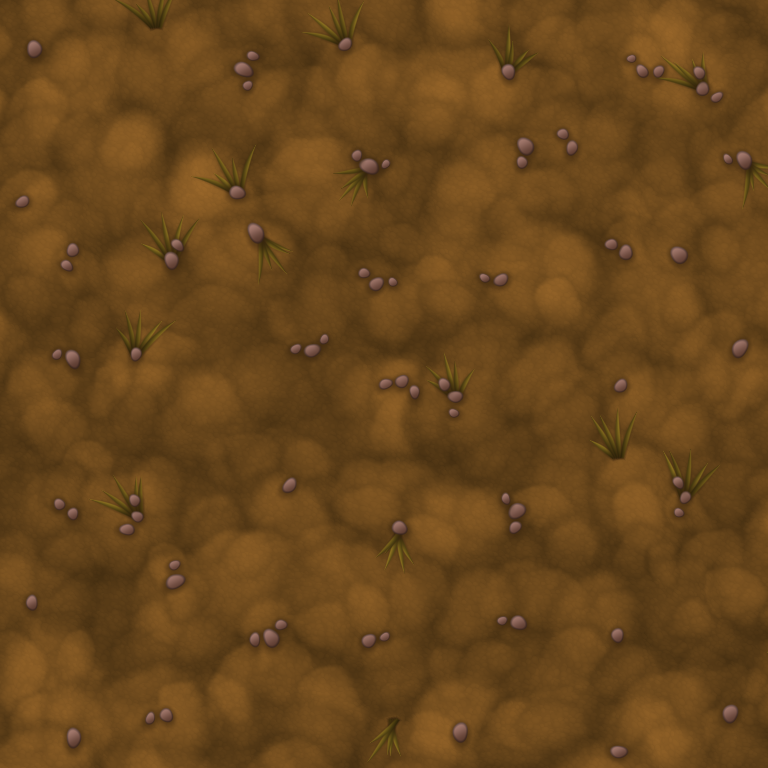
Write a Shadertoy shader that draws this texture.

```glsl
const vec3 SOIL_DARK = vec3(0.265, 0.178, 0.064);
const vec3 SOIL_LIGHT = vec3(0.590, 0.395, 0.160);
const vec3 OCHRE = vec3(0.640, 0.400, 0.130);
const vec3 CREVICE = vec3(0.220, 0.140, 0.050);
const vec3 PEBBLE_SHADE = vec3(0.370, 0.240, 0.200);
const vec3 PEBBLE_LIGHT = vec3(0.680, 0.510, 0.470);
const vec3 BLADE_ROOT = vec3(0.230, 0.180, 0.040);
const vec3 BLADE_TIP = vec3(0.520, 0.430, 0.120);
const float BIG_LUMPS = 7.5;      // lumps across the canvas
const float SMALL_LUMPS = 13.0;
const float MOTTLE = 36.0;
const float GRAIN = 120.0;
const float LUMP_MEAN = 0.42;     // average lump tone
const float CLUSTERS = 7.0;       // pebble clusters across the canvas
const float CLUSTER_CHANCE = 0.90;
const float TUFT_CHANCE = 0.36;
const float PEBBLE_SIZE = 0.074;  // in cluster cells
const float BLADE_LENGTH = 0.47;
const float BLADE_WIDTH = 0.034;
const float SOFTNESS = 0.0012;

vec3 hash3(vec2 p) {
    vec3 q = fract(p.xyx * vec3(0.1031, 0.1030, 0.0973));
    q += dot(q, q.yxz + 33.33);
    return fract((q.xxy + q.yzz) * q.zyx);
}

mat2 rotation(float a) {
    return mat2(cos(a), sin(a), -sin(a), cos(a));
}

vec2 sineWarp(vec2 p) {
    vec2 w = vec2(0.0);
    float amplitude = 1.0;
    for (int i = 0; i < 4; i++) {
        w += amplitude * sin(p.yx + vec2(1.3, 4.1) * float(i + 1));
        p = rotation(0.9) * p * 1.9 + w;
        amplitude *= 0.55;
    }
    return w;
}

// Cellular layer of overlapping oval lumps, each shading what lies behind it
float lumps(vec2 p) {
    vec2 cell = floor(p);
    float tone = 0.30;
    for (int y = 1; y >= -1; y--)
    for (int x = -1; x <= 1; x++) {
        vec2 id = cell + vec2(x, y);
        vec3 h = hash3(id + 17.0);
        vec3 k = hash3(id + 63.0);
        vec2 d = p - id - mix(vec2(0.1), vec2(0.9), h.xy);
        float radius = mix(0.48, 0.82, h.z);
        float rho = length(rotation(6.28 * k.x) * d * vec2(1.0, 1.25)) / radius;
        float lump = 0.62 + 0.30 * (k.y - 0.5) + 0.20 * d.y / radius - 0.36 * rho * rho;
        tone *= 1.0 - 0.45 * (1.0 - smoothstep(0.80, 1.25, rho));
        float edge = mix(0.60, 0.86, k.z);
        tone = mix(tone, lump, 0.92 * (1.0 - smoothstep(edge, 1.03, rho)));
    }
    return tone;
}

vec3 soil(vec2 p) {
    vec2 w = sineWarp(p * 17.0);
    vec2 fine = sineWarp(p * 70.0);
    float big = lumps((p + 0.009 * w + 0.0015 * fine) * BIG_LUMPS);
    float small = lumps((p + 0.006 * w.yx + 0.0015 * fine) * SMALL_LUMPS + 31.0);
    float mottle = lumps((p + 0.005 * w) * MOTTLE + 57.0);
    float grain = lumps(rotation(0.6) * (p + 0.004 * w) * GRAIN * vec2(1.0, 1.4));
    float region = sineWarp(p * 6.0 + 2.0).x;
    float tone = 0.53 + 0.85 * (big - LUMP_MEAN) + 0.58 * (small - LUMP_MEAN);
    tone += 0.15 * (mottle - LUMP_MEAN) + 0.14 * (grain - LUMP_MEAN) + 0.04 * region;
    vec3 color = mix(SOIL_DARK, SOIL_LIGHT, clamp(tone, 0.0, 1.05));
    float glow = smoothstep(1.2, 2.2, sineWarp(p * 13.0 + 8.0).y);
    return mix(color, OCHRE, 0.3 * glow * smoothstep(0.5, 0.9, tone));
}

// Fan of curved tapering blades rooted at q = 0
void drawTuft(inout vec3 color, vec2 q, vec3 h, float soft) {
    float side = h.x < 0.5 ? -1.0 : 1.0;
    float heading = side * mix(0.1, 0.8, h.y) + (h.z > 0.8 ? 3.14 : 0.0);
    for (int i = 0; i < 5; i++) {
        vec3 b = hash3(h.xy * 91.0 + float(i) * 7.3);
        float fan = (float(i) - 2.0) * 0.26 + 0.2 * (b.x - 0.5);
        vec2 r = rotation(heading + fan) * (q - vec2(0.018 * (float(i) - 2.0), 0.0));
        float len = BLADE_LENGTH * mix(0.55, 1.0, b.y);
        float t = clamp(r.y / len, 0.0, 1.0);
        float bend = r.x - len * (0.35 * fan + 0.15 * (b.z - 0.5)) * t * t;
        float width = BLADE_WIDTH * (1.0 - t) * (0.45 + 1.5 * t);
        float d = max(abs(bend) - width, max(-r.y, r.y - len));
        color = mix(color, CREVICE, 0.5 * (1.0 - smoothstep(0.0, 0.025, d)) * (1.0 - t));
        vec3 blade = mix(BLADE_ROOT, BLADE_TIP, smoothstep(-0.1, 0.6, t) * (0.55 + 0.45 * b.z));
        blade *= 0.65 + 0.45 * smoothstep(-width, width, bend);
        color = mix(color, blade, 0.92 * (1.0 - smoothstep(-soft, soft, d)));
    }
}

void drawPebble(inout vec3 color, vec2 q, float radius, vec3 h, float soft) {
    vec2 r = rotation(h.x * 3.14) * q * vec2(1.0, mix(0.75, 1.0, h.y));
    float d = length(r * vec2(1.12, 1.0)) - radius * (0.96 + 0.04 * sin(3.0 * atan(r.y, r.x) + 6.0 * h.z));
    float light = dot(q, vec2(-0.35, 0.7)) / radius;
    vec3 stone = mix(PEBBLE_SHADE, PEBBLE_LIGHT, smoothstep(-0.8, 0.9, light));
    stone *= 1.0 - 0.40 * smoothstep(-0.32 * radius, 0.0, d);
    color = mix(color, CREVICE, 0.55 * (1.0 - smoothstep(-0.02, 0.06, d + 0.15 * q.y)));
    color = mix(color, stone, 0.92 * (1.0 - smoothstep(-soft, soft, d)));
}

void mainImage(out vec4 fragColor, in vec2 fragCoord) {
    vec2 p = fragCoord / iResolution.y;
    vec3 color = soil(p);
    float soft = CLUSTERS * max(SOFTNESS, 0.7 / iResolution.y);

    // Scattered pebble clusters, some with a tuft of grass
    vec2 cell = floor(p * CLUSTERS);
    for (int y = -1; y <= 1; y++)
    for (int x = -1; x <= 1; x++) {
        vec2 id = cell + vec2(x, y);
        vec3 h = hash3(id + 5.0);
        vec3 k = hash3(id + 71.0);
        vec2 q = p * CLUSTERS - id - mix(vec2(0.12), vec2(0.88), h.xy);
        if (k.x < TUFT_CHANCE) drawTuft(color, q, hash3(id + 43.0), soft);
        if (h.z > CLUSTER_CHANCE) continue;
        int count = 1 + int(k.y * 2.9);
        for (int i = 0; i < count; i++) {
            vec3 s = hash3(id * 3.0 + float(i) * 19.0 + 101.0);
            float turn = 6.28 * k.z + 2.3 * float(i);
            vec2 offset = i == 0 ? vec2(0.0) : 0.15 * vec2(cos(turn), sin(turn));
            float radius = PEBBLE_SIZE * mix(0.75, 1.15, s.z) * (i == 0 ? 1.0 : 0.72);
            drawPebble(color, q - offset, radius, s, soft);
        }
    }
    fragColor = vec4(color, 1.0);
}
```
